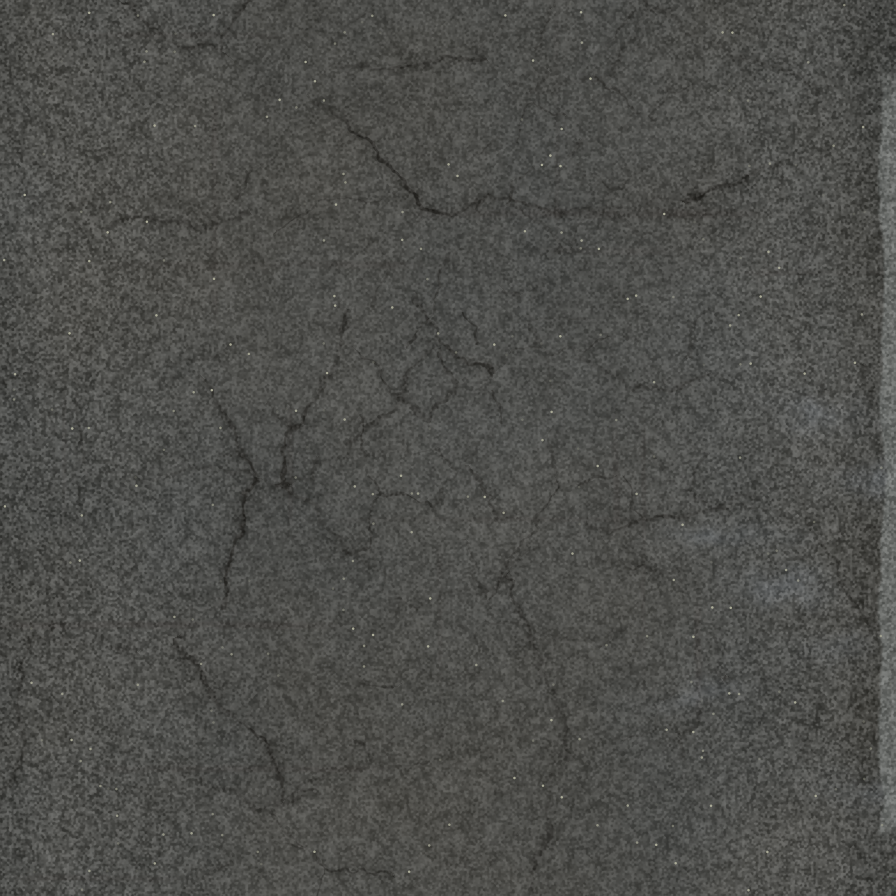
Give the GLSL for this texture, as a WebGL 1 fragment shader.

```glsl
precision highp float;
uniform vec2 u_resolution;

const vec3 BASE = vec3(0.308, 0.309, 0.297);
const vec3 DIRT = vec3(0.165, 0.160, 0.148);
const vec3 RUST = vec3(0.225, 0.205, 0.195);
const vec3 PALE = vec3(0.44, 0.45, 0.44);
const vec3 CHALK = vec3(0.43, 0.45, 0.47);
const vec3 SPECK = vec3(0.68, 0.68, 0.60);
const float FINE_CELLS = 390.0;
const float COARSE_CELLS = 120.0;
const float FINE_GAIN = 0.17;
const float COARSE_GAIN = 0.06;
const float MOTTLE_GAIN = 0.019;
const float SPECK_CELLS = 95.0;
const float STRIP_X = 0.983;
const int STREAKS = 18;
const int SMEARS = 7;

vec2 hash2(vec2 p) {
  vec3 q = fract(p.xyx * vec3(0.1031, 0.1030, 0.0973));
  q += dot(q, q.yzx + 33.33);
  return fract((q.xx + q.yz) * q.zy);
}

// Layered sines, turned and bent at every octave
float waves(vec2 p) {
  float sum = 0.0, gain = 0.5;
  for (int i = 0; i < 6; i++) {
    p = mat2(1.54, 1.16, -1.16, 1.54) * p + 1.7;
    sum += gain * sin(p.x + 1.3 * sin(p.y * 0.7)) * cos(p.y + sin(p.x * 0.6));
    gain *= 0.62;
  }
  return sum;
}

// Random cell values blended by distance to the cell points
float grain(vec2 p) {
  vec2 cell = floor(p);
  float sum = 0.0, total = 0.0;
  for (int y = -1; y <= 1; y++)
    for (int x = -1; x <= 1; x++) {
      vec2 id = cell + vec2(x, y);
      vec2 h = hash2(id);
      vec2 d = id + 0.2 + 0.6 * h - p;
      float w = exp(-4.0 * dot(d, d));
      sum += w * (hash2(id + 71.3).x - 0.5);
      total += w;
    }
  return sum / total;
}

// Cell borders, some left out: x = thin crack, y = soft dirt around it
vec2 cracks(vec2 p, float cells, float width, float keep) {
  p *= cells;
  vec2 cell = floor(p), nearId = cell, nearD = vec2(8.0);
  for (int y = -1; y <= 1; y++)
    for (int x = -1; x <= 1; x++) {
      vec2 id = cell + vec2(x, y);
      vec2 d = id + hash2(id) - p;
      if (dot(d, d) < dot(nearD, nearD)) { nearD = d; nearId = id; }
    }
  vec2 mark = vec2(0.0);
  for (int y = -2; y <= 2; y++)
    for (int x = -2; x <= 2; x++) {
      vec2 id = cell + vec2(x, y);
      vec2 d = id + hash2(id) - p;
      vec2 gap = d - nearD;
      if (dot(gap, gap) > 0.0001) {
        float edge = dot(0.5 * (d + nearD), normalize(gap)) / cells;
        float strength = smoothstep(1.0 - keep, 1.0, hash2(id + nearId + 9.0).x);
        mark = max(mark, strength * vec2(1.0 - smoothstep(0.2 * width, width, edge),
                                         exp(-edge / (width * 2.6))));
      }
    }
  return mark;
}

// Faint straight marks along both axes
float streaks(vec2 uv) {
  float sum = 0.0;
  for (int i = 0; i < STREAKS; i++) {
    float k = float(i);
    vec2 at = hash2(vec2(k, 4.7)), size = hash2(vec2(k, 19.1));
    vec2 d = abs((mod(k, 2.0) < 0.5 ? uv : uv.yx) - at);
    float across = 1.0 - smoothstep(0.001, 0.004 + 0.005 * size.x, d.x);
    float reach = 0.07 + 0.16 * size.y;
    sum += across * (1.0 - smoothstep(0.6 * reach, reach, d.y)) * (0.35 + 0.5 * size.x);
  }
  return min(sum, 1.0);
}

// Chalky horizontal smears toward the right
float smears(vec2 uv) {
  float sum = 0.0;
  for (int i = 0; i < SMEARS; i++) {
    vec2 h = hash2(vec2(float(i), 52.3));
    vec2 d = (uv - vec2(0.7 + 0.3 * h.x, 0.03 + 0.55 * h.y)) / vec2(0.055, 0.012 + 0.01 * h.x);
    sum += exp(-dot(d, d)) * (0.4 + 0.6 * h.y);
  }
  return sum;
}

void main() {
  vec2 uv = gl_FragCoord.xy / u_resolution;
  float cloud = waves(uv * 2.3), patchy = waves(uv * 9.0 + 5.0);
  vec2 jitter = vec2(waves(uv * 11.0 + 2.0), waves(uv * 11.0 + 8.0));
  float side = smoothstep(0.18, 0.42, abs(uv.x - 0.5 + 0.03 * cloud));

  // Mottled ground with rougher, lighter sides
  vec3 color = BASE + MOTTLE_GAIN * (cloud + 0.6 * patchy) + 0.014 * (side - 0.3);
  color -= 0.035 * smoothstep(0.93, 0.975, uv.x) + 0.02 * smoothstep(0.06, 0.0, uv.x);
  color += vec3(-0.005, 0.0, 0.006) * waves(uv * 3.0 + 14.0);

  // Streaks and cracks
  float wear = smoothstep(-0.5, 0.5, patchy);
  color = mix(color, RUST, 0.45 * streaks(uv + 0.0015 * jitter) * (0.4 + 0.6 * wear));
  vec2 bent = uv + 0.019 * jitter;
  vec2 large = cracks(bent + 3.1, 6.5, 0.0038, 0.62) * (1.0 - 0.6 * side);
  vec2 small = cracks(bent + 7.4, 17.0, 0.0026, 0.5) * (1.0 - 0.65 * side);
  float dirt = large.x * (0.3 + 0.35 * wear) + large.y * 0.42 * wear;
  dirt += small.x * 0.4 * smoothstep(-0.3, 0.4, cloud - 0.3 * patchy) + small.y * 0.1;
  color = mix(color, DIRT, min(dirt, 0.8));

  // Chalk and the ragged pale strip
  color = mix(color, CHALK, min(0.6 * smears(uv + 0.02 * jitter) * (0.3 + 0.7 * wear), 0.6));
  float strip = smoothstep(-0.002, 0.003, uv.x - STRIP_X + 0.007 * jitter.x);
  strip *= smoothstep(0.05, 0.09, uv.y) * (1.0 - smoothstep(0.88, 0.94, uv.y));
  color = mix(color, PALE, 0.8 * strip);

  // Grain and sparse bright specks
  color += FINE_GAIN * (0.8 + 0.4 * side) * grain(uv * FINE_CELLS);
  color += COARSE_GAIN * grain(uv * COARSE_CELLS + 40.0);
  vec2 cell = floor(uv * SPECK_CELLS), h = hash2(cell + 23.0);
  float d = length(fract(uv * SPECK_CELLS) - 0.3 - 0.4 * h);
  float bright = smoothstep(0.965, 1.0, hash2(cell + 87.0).x);
  color = mix(color, SPECK, bright * (1.0 - smoothstep(0.06, 0.2, d)));

  gl_FragColor = vec4(color, 1.0);
}
```
